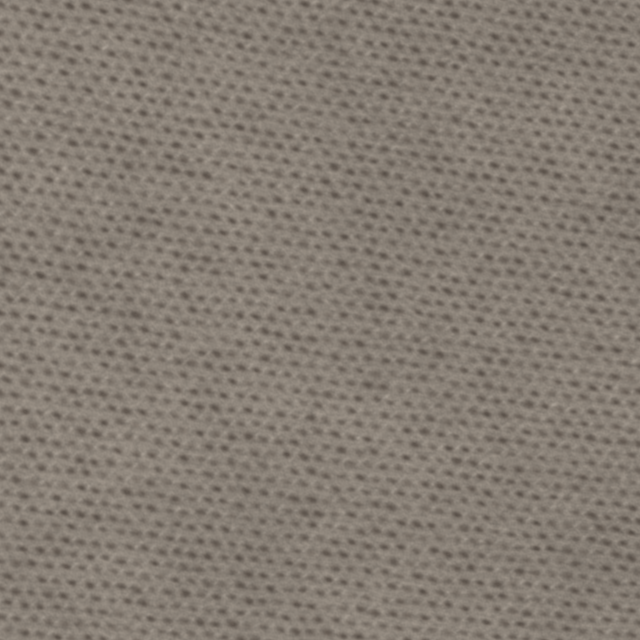
Give the GLSL for this texture, as a three.js fragment shader.

```glsl
#define COLS 40.0
#define ROWS 48.0
#define SLOPE_LOW 0.09
#define SLOPE_HIGH 0.17
#define WARP 0.004
#define JITTER 0.0024
#define HOLE_SIZE vec2(0.0060, 0.0038)
#define GLINT_SIZE vec2(0.0064, 0.0021)
#define HOLE_TILT -0.20
#define GLINT_TILT 0.70
#define FUZZ 0.15
#define BLOTCH 0.06

varying vec2 vUv;

const vec3 HOLE_COLOR = vec3(0.345, 0.308, 0.278);
const vec3 YARN_COLOR = vec3(0.557, 0.523, 0.484);
const vec3 GLINT_COLOR = vec3(0.670, 0.638, 0.598);

vec2 hash2(vec2 p) {
  p = vec2(dot(p, vec2(127.1, 311.7)), dot(p, vec2(269.5, 183.3)));
  return fract(sin(p) * 43758.55);
}

float gradientDot(vec2 cell, vec2 f, vec2 corner) {
  return dot(hash2(cell + corner) * 2.0 - 1.0, f - corner);
}

float gradientNoise(vec2 p) {
  vec2 i = floor(p);
  vec2 f = p - i;
  vec2 u = f * f * f * (f * (f * 6.0 - 15.0) + 10.0);
  float low = mix(gradientDot(i, f, vec2(0.0)), gradientDot(i, f, vec2(1.0, 0.0)), u.x);
  float high = mix(gradientDot(i, f, vec2(0.0, 1.0)), gradientDot(i, f, vec2(1.0)), u.x);
  return mix(low, high, u.y);
}

// Soft tilted ellipse
float softSpot(vec2 d, vec2 size, float tilt) {
  float c = cos(tilt);
  float s = sin(tilt);
  vec2 r = vec2(c * d.x + s * d.y, c * d.y - s * d.x) / size;
  return exp(-0.5 * dot(r, r));
}

// Sloping cloth with slightly uneven tension
vec2 clothPosition(vec2 uv) {
  vec2 p = uv;
  p.y += mix(SLOPE_LOW, SLOPE_HIGH, uv.y) * (uv.x - 0.5);
  p += WARP * vec2(gradientNoise(uv * 5.0), gradientNoise(uv * 6.0 + 17.0));
  return p;
}

// Staggered stitches: x is hole depth, y is raised yarn
vec2 knit(vec2 p) {
  vec2 shade = vec2(0.0);
  float baseRow = floor(p.y * ROWS);
  for (int j = -1; j <= 1; j++) {
    float row = baseRow + float(j);
    float stagger = 0.5 * mod(row, 2.0);
    float baseCol = floor(p.x * COLS - stagger);
    for (int i = -1; i <= 1; i++) {
      vec2 id = vec2(baseCol + float(i), row);
      vec2 rnd = hash2(id + 3.0);
      vec2 vary = hash2(id + 91.0);
      vec2 center = (id + vec2(0.5 + stagger, 0.5)) / vec2(COLS, ROWS);
      vec2 d = p - center - JITTER * (rnd - 0.5) * 2.0;
      vec2 holeSize = HOLE_SIZE * mix(0.85, 1.15, vary.x);
      shade.x += softSpot(d, holeSize, HOLE_TILT) * mix(0.50, 1.10, vary.y);
      vec2 glintOffset = vec2(0.46 / COLS, 0.10 / ROWS);
      shade.y += softSpot(d - glintOffset, GLINT_SIZE, GLINT_TILT) * mix(0.25, 0.85, rnd.x);
    }
  }
  return shade;
}

void main() {
  vec2 p = clothPosition(vUv);
  vec2 stitch = knit(p);

  // Yarn, openings and raised strands
  vec3 color = mix(YARN_COLOR, GLINT_COLOR, clamp(stitch.y, 0.0, 1.0) * 0.7);
  color = mix(color, HOLE_COLOR, clamp(stitch.x, 0.0, 1.0) * 0.85);

  // Fibre fuzz, broad blotches and a faint falloff to the right
  float fuzz = gradientNoise(p * vec2(95.0, 140.0)) + 0.5 * gradientNoise(p * 230.0);
  float blotch = gradientNoise(vUv * 4.0 + 8.0) + 0.6 * gradientNoise(vUv * 13.0);
  float tone = 1.0 + FUZZ * fuzz + BLOTCH * blotch + 0.03 * (0.5 - vUv.x);
  gl_FragColor = vec4(color * tone, 1.0);
}
```
